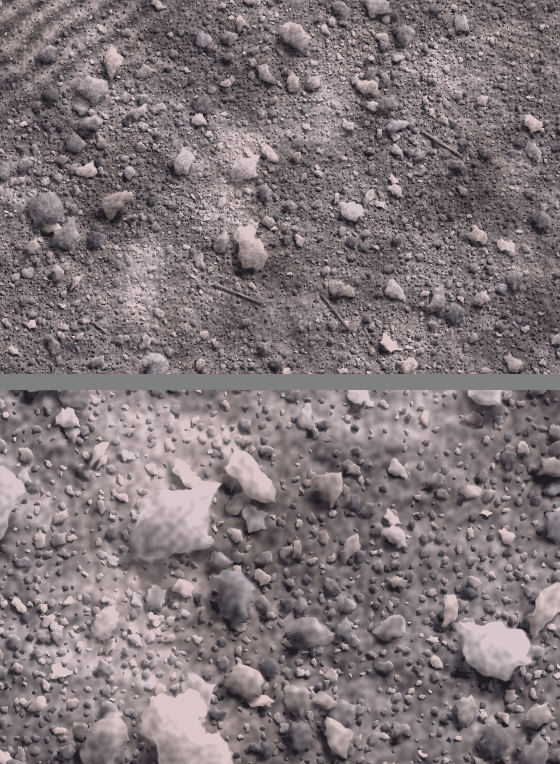
Top, the full canvas; bottom, a detail of the centre.
Reproduce this texture procedurally as a WebGL 2 fragment shader.

```glsl
#version 300 es
precision highp float;
// Dry stony ground: a relief-lit dirt bed with worn wheel ruts, covered by
// six layers of scattered rough stones, from grit to rocks, each with a
// soft shadow, and a few dry twigs. Lengths are in canvas heights.
#define LIGHT vec2(0.51, 0.86)
#define LAYERS 6
#define GRIT_CELL 0.011
#define CELL_GROWTH 1.8
#define GRIT_DENSITY 0.85
#define DENSITY_FALLOFF 0.76
#define SOIL_TONE 0.46
#define SHADOW 0.52
#define RUT_PERIOD 0.06
#define TWIG_CELL 0.36
#define CONTRAST 1.2
#define MEAN_TONE 0.435
uniform vec2 u_resolution;
out vec4 fragColor;
const float TAU = 6.28319;

vec3 hash3(vec2 p) {
  vec3 q = fract(p.xyx * vec3(0.1031, 0.1030, 0.0973));
  q += dot(q, q.yxz + 33.33);
  return fract((q.xxy + q.yzz) * q.zyx);
}
vec2 rotate(vec2 p, float a) {
  float c = cos(a), s = sin(a);
  return vec2(c * p.x + s * p.y, c * p.y - s * p.x);
}
float cornerSlope(vec2 id, vec2 offset) {
  float a = TAU * hash3(id).x;
  return dot(vec2(cos(a), sin(a)), offset);
}
float gradientNoise(vec2 p) {
  vec2 i = floor(p), f = p - i, e = vec2(1, 0);
  vec2 u = f * f * f * (f * (f * 6.0 - 15.0) + 10.0);
  return mix(mix(cornerSlope(i, f), cornerSlope(i + e, f - e), u.x),
             mix(cornerSlope(i + e.yx, f - e.yx), cornerSlope(i + 1.0, f - 1.0), u.x), u.y);
}
float fractalNoise(vec2 p) {
  float sum = 0.0, amplitude = 0.5;
  for (int i = 0; i < 5; i++) {
    sum += amplitude * gradientNoise(p);
    p = rotate(p, 0.6) * 2.1 + 11.3;
    amplitude *= 0.5;
  }
  return sum;
}
// Diagonal coordinate across the wheel ruts, and where they cover the ground
float acrossRuts(vec2 p) { return dot(p, vec2(-0.62, 0.78)); }
float rutMask(vec2 p) { return smoothstep(0.38, 0.55, acrossRuts(p)); }

// Surfaces are (tone, warmth) pairs
vec2 soil(vec2 p) {
  float relief = fractalNoise(p * 11.0) - fractalNoise((p + LIGHT * 0.007) * 11.0);
  float ruts = sin(TAU * acrossRuts(p) / RUT_PERIOD + 3.0 * gradientNoise(p * 6.0));
  float tread = sin(TAU * dot(p, vec2(0.25, 0.97)) / 0.022 + 2.0 * gradientNoise(p * 9.0));
  float treadMask = smoothstep(0.12, 0.4, gradientNoise(p * 2.6 + 17.0));
  float tone = SOIL_TONE + 1.1 * relief + 0.14 * gradientNoise(p * 130.0);
  tone += 0.1 * ruts * rutMask(p) + 0.04 * tread * treadMask;
  return vec2(tone, 0.35 + 0.6 * gradientNoise(p * 5.0 + 9.0));
}

void addStones(inout vec2 surface, vec2 p, float cell, float density, float size, float pixel) {
  // A bent domain roughens every outline
  vec2 g = p / cell + size * 37.0, bend = g * 2.6;
  g += 0.16 * vec2(gradientNoise(bend), gradientNoise(bend + 31.0));
  g += 0.07 * vec2(gradientNoise(bend * 2.7), gradientNoise(bend * 2.7 + 53.0));
  float shadow = 0.0, cover = 0.0;
  float grain = gradientNoise(p * 150.0) + gradientNoise(p * 62.0) + 0.6 * gradientNoise(p * 27.0);
  vec2 stone = vec2(0);
  for (int k = 0; k < 9; k++) {
    vec2 id = floor(g) + vec2(k % 3, k / 3) - 1.0;
    vec3 place = hash3(id + 5.0), kind = hash3(id + 71.0);
    vec2 centre = id + 0.5 + 0.7 * (place.xy - 0.5), world = (centre - size * 37.0) * cell;
    float clump = 0.9 * gradientNoise(world * 3.0 + 2.0) - 0.4 * rutMask(world);
    if (place.z > density + clump * (1.0 - 0.5 * size)) continue;
    float radius = mix(0.16, 0.44, kind.x * kind.x), turn = TAU * kind.y;
    vec2 squash = vec2(1.0, 1.1 + 0.5 * kind.z) / radius;
    vec2 q = rotate(g - centre, turn) * squash;
    vec2 behind = rotate(g - centre + LIGHT * radius * 0.5, turn) * squash;
    shadow = max(shadow, 1.0 - smoothstep(0.6, 1.35, length(behind)));
    // Outline and lit facet come from the outermost of five uneven sides
    float side = -1.0;
    vec2 facet = vec2(0);
    for (int i = 0; i < 5; i++) {
      float a = (float(i) + 0.7 * fract(kind.z * 7.3 + float(i) * 0.618)) * TAU / 5.0;
      vec2 dir = vec2(cos(a), sin(a));
      float reach = dot(q, dir) * (1.0 + 0.3 * fract(kind.x * 9.1 + float(i) * 0.382));
      if (reach > side) { side = reach; facet = dir; }
    }
    float shape = mix(length(q), side, 0.7) + 0.12 * grain * size;
    float edge = 0.8 * pixel / (cell * radius) + 0.05;
    float mask = 1.0 - smoothstep(1.0 - edge, 1.0 + edge, shape);
    vec2 slope = rotate(mix(q, facet * smoothstep(0.3, 0.9, side), 0.5), -turn);
    float pale = 0.18 * smoothstep(0.7, 1.0, kind.y) + 0.2 * (kind.z - 0.5);
    float tone = 0.46 + 0.07 * size + pale + 0.21 * dot(slope, LIGHT) + 0.13 * grain;
    stone = mix(stone, vec2(tone, kind.z - 0.25), mask);
    cover = mix(cover, 1.0, mask);
  }
  surface.x *= 1.0 - SHADOW * shadow;
  surface = mix(surface, stone / max(cover, 0.001), cover);
}

void addTwigs(inout vec2 surface, vec2 p, float pixel) {
  for (int k = 0; k < 9; k++) {
    vec2 id = floor(p / TWIG_CELL) + vec2(k % 3, k / 3) - 1.0;
    vec3 place = hash3(id + 19.0), kind = hash3(id + 43.0);
    if (place.z > 0.45) continue;
    vec2 q = rotate(p - (id + 0.2 + 0.6 * place.xy) * TWIG_CELL, 1.6 * kind.x - 1.1);
    float reach = mix(0.02, 0.08, kind.y), width = mix(0.002, 0.005, kind.z);
    float beyond = max(abs(q.x) - reach, 0.0), d = length(vec2(beyond, q.y)) - width;
    surface.x *= 0.5 + 0.5 * smoothstep(-0.002, 0.005, length(vec2(beyond, q.y + 0.006)) - width);
    float tone = 0.52 + 0.12 * q.y / width + 0.2 * gradientNoise(q * vec2(30, 400));
    surface = mix(surface, vec2(tone, 0.5), 1.0 - smoothstep(-pixel, pixel, d));
  }
}

void main() {
  vec2 p = gl_FragCoord.xy / u_resolution.y;
  float pixel = 1.0 / u_resolution.y, cell = GRIT_CELL, density = GRIT_DENSITY;
  vec2 surface = soil(p);
  for (int i = 0; i < LAYERS; i++, cell *= CELL_GROWTH, density *= DENSITY_FALLOFF)
    addStones(surface, p, cell, density, float(i) / float(LAYERS - 1), pixel);
  addTwigs(surface, p, pixel);
  // Broad hollows and dusty patches, then cool shadows and pink lights
  surface.x *= 1.04 + 0.75 * fractalNoise(p * 3.2 + 4.0);
  surface.x += 0.16 * smoothstep(0.2, 0.5, gradientNoise(p * 4.0 + 30.0));
  float tone = clamp(MEAN_TONE + CONTRAST * (surface.x - MEAN_TONE), 0.12, 0.85);
  vec3 tint = mix(vec3(1.0, 0.91, 1.04), vec3(1.0, 0.92, 0.94), smoothstep(0.15, 0.45, tone));
  fragColor = vec4(tone * (tint + (surface.y - 0.25) * vec3(0.05, 0.0, -0.05)), 1.0);
}
```
